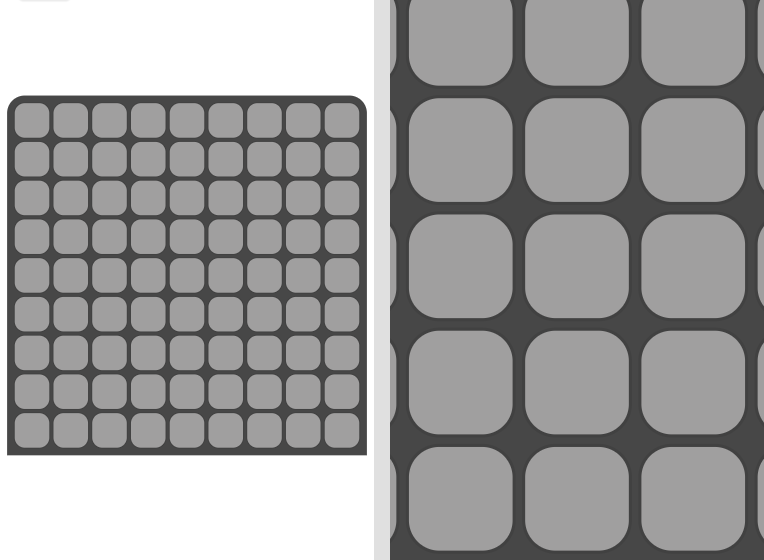
Left, the full canvas; right, a detail of the centre.
Reproduce this pattern procedurally as a WebGL 1 fragment shader.

```glsl
precision highp float;
// Nine by nine grid of rounded grey tiles on a dark panel with rounded top corners.

uniform vec2 u_resolution;

// Lengths are fractions of the canvas width.
#define TILES 9.0
#define PITCH 0.1036
#define TILE_HALF 0.0462
#define TILE_RADIUS 0.027
#define PANEL_HALF 0.481
#define PANEL_RADIUS 0.047
#define PANEL_LIFT 0.0122
#define RIM_WIDTH 0.0028
#define TILE_COLOR vec3(0.628, 0.624, 0.624)
#define PANEL_COLOR vec3(0.278)
#define RIM_COLOR vec3(0.255)
#define SHADOW_STRENGTH 0.09

// Signed distance to a rounded box centred on the origin.
float roundedBox(vec2 p, vec2 halfSize, float radius) {
  vec2 q = abs(p) - halfSize + radius;
  return length(max(q, 0.0)) + min(max(q.x, q.y), 0.0) - radius;
}

// Antialiased coverage of a signed distance, one pixel wide.
float coverage(float dist, float pixel) {
  return clamp(0.5 - dist / pixel, 0.0, 1.0);
}

void main() {
  float pixel = 1.0 / u_resolution.x;
  vec2 centred = (gl_FragCoord.xy - 0.5 * u_resolution) * pixel;
  vec2 p = centred - vec2(0.0, PANEL_LIFT);

  // White ground with a faint soft shadow reaching in at the top left.
  float canvasTop = 0.5 * u_resolution.y * pixel;
  vec2 shadowPos = centred - vec2(-0.381, canvasTop + 0.02);
  float shadowDist = roundedBox(shadowPos, vec2(0.07, 0.022), 0.014);
  float shadow = 1.0 - smoothstep(-0.003, 0.006, shadowDist);
  vec3 color = vec3(1.0 - SHADOW_STRENGTH * shadow);

  // Panel: only the upper corners are rounded.
  float cornerRadius = p.y > 0.0 ? PANEL_RADIUS : 0.0;
  float panelDist = roundedBox(p, vec2(PANEL_HALF), cornerRadius);

  // Nearest tile, with the cell index limited to the grid.
  float lastCell = 0.5 * (TILES - 1.0);
  vec2 cell = clamp(floor(p / PITCH + 0.5), -lastCell, lastCell);
  float tileDist = roundedBox(p - cell * PITCH, vec2(TILE_HALF), TILE_RADIUS);

  // Thin darker rim hugging each tile, then the tile itself.
  vec3 surface = mix(PANEL_COLOR, RIM_COLOR, coverage(tileDist - RIM_WIDTH, pixel));
  surface = mix(surface, TILE_COLOR, coverage(tileDist, pixel));

  color = mix(color, surface, coverage(panelDist, pixel));
  gl_FragColor = vec4(color, 1.0);
}
```
